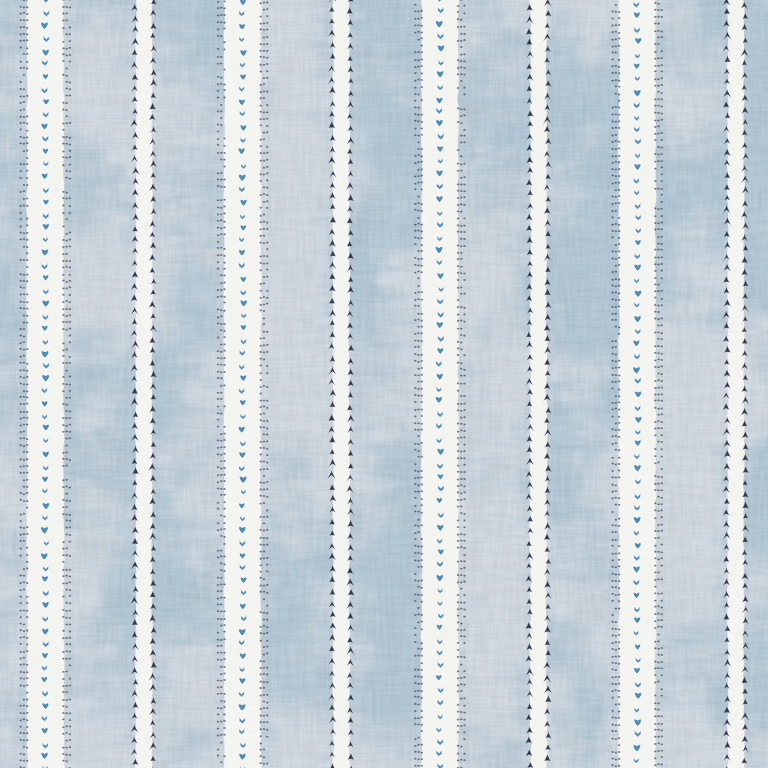
Give the GLSL for this pattern, as a WebGL 1 fragment shader.

```glsl
precision highp float;
uniform vec2 u_resolution;

#define PERIOD 0.2569
#define FIRST_STRIPE 0.0590
#define WIDE_HALF 0.0240
#define NARROW_HALF 0.0106
#define HEART_ROWS 61.0
#define ARROW_ROWS 66.0
#define DOT_ROWS 112.0
#define LIGHT_BLUE vec3(0.805, 0.835, 0.862)
#define DEEP_BLUE vec3(0.690, 0.770, 0.820)
#define CREAM vec3(0.955, 0.955, 0.943)
#define HEART_BLUE vec3(0.270, 0.530, 0.720)
#define NAVY vec3(0.190, 0.220, 0.310)

float hash(vec2 p) {
  return fract(sin(dot(p, vec2(127.1, 311.7))) * 43758.5453);
}

float noise(vec2 p) {
  vec2 i = floor(p), f = fract(p);
  f = f * f * (3.0 - 2.0 * f);
  return mix(mix(hash(i), hash(i + vec2(1.0, 0.0)), f.x),
             mix(hash(i + vec2(0.0, 1.0)), hash(i + 1.0), f.x), f.y);
}

float fbm(vec2 p) {
  float sum = 0.0, amp = 0.5;
  for (int i = 0; i < 5; i++) {
    sum += amp * noise(p);
    p = p * 2.1 + 17.3;
    amp *= 0.5;
  }
  return sum;
}

float cover(float d) {
  float px = 0.75 / u_resolution.y;
  return 1.0 - smoothstep(-px, px, d);
}

// Shapes in unit size
float heart(vec2 q) {
  q.x = abs(q.x);
  return length(vec2(q.x, 1.3 * (q.y - 0.8 * q.x))) - 1.0;
}

float tick(vec2 q) {
  q.x = abs(q.x);
  return max(0.72 * abs(q.y - 0.9 * q.x + 0.4) - 0.3, q.x - 0.85);
}

float arrowhead(vec2 q, float notch) {
  q.x = abs(q.x);
  return max(0.9 * q.x + 0.44 * q.y - 0.4, notch * (0.6 - q.x) - 0.7 - q.y);
}

// Washed cloth with crossing threads
vec3 cloth(vec2 p) {
  float side = sin(6.2832 * (p.x - FIRST_STRIPE) / PERIOD);
  float patches = fbm(p * vec2(11.0, 8.0)) + 0.35 * (fbm(p * vec2(18.0, 60.0)) - 0.5);
  float wash = smoothstep(0.28, 0.72, patches - 0.09 * side);
  float threads = noise(p * vec2(45.0, 420.0)) + noise(p * vec2(420.0, 45.0)) - 1.0;
  return mix(LIGHT_BLUE, DEEP_BLUE, wash) + 0.035 * threads;
}

// Row of alternating hearts and ticks
float heartRow(float x, float y, float column) {
  float t = (y + hash(vec2(column, 3.0))) * HEART_ROWS;
  float row = floor(t);
  vec2 seed = vec2(row, column);
  vec2 jitter = vec2(hash(seed), hash(seed + 31.0)) - 0.5;
  vec2 q = vec2(x, (fract(t) - 0.5) / HEART_ROWS) - jitter * vec2(0.003, 0.004);
  float size = mix(0.0034, 0.0044, hash(seed + 57.0));
  float isHeart = step(0.5, mod(row, 2.0)) * step(0.15, hash(seed + 83.0));
  return cover(mix(tick(q / size), heart(q / size), isHeart) * size);
}

// Arrowheads along both edges of a narrow stripe
float arrowRow(float x, float y, float column) {
  float lane = 2.0 * column + step(0.0, x);
  float t = (y + hash(vec2(lane, 7.0))) * ARROW_ROWS;
  vec2 seed = vec2(floor(t), lane);
  vec2 jitter = vec2(hash(seed + 11.0), hash(seed + 23.0)) - 0.5;
  vec2 q = vec2(abs(x) - NARROW_HALF - 0.0012, (fract(t) - 0.5) / ARROW_ROWS);
  q -= jitter * vec2(0.002, 0.003);
  float size = mix(0.0036, 0.0047, hash(seed + 41.0));
  return cover(arrowhead(q / size, 0.9 * hash(seed + 67.0)) * size);
}

// Short rows of dots fringing a wide stripe
float dotFringe(float x, float y, float column) {
  float lane = 2.0 * column + step(0.0, x);
  float t = (y + hash(vec2(lane, 13.0))) * DOT_ROWS;
  float u = (abs(x) - 0.0215) / 0.0042;
  vec2 seed = vec2(floor(t) + 200.0 * floor(u), lane);
  vec2 q = vec2((fract(u) - 0.5) * 0.0042, (fract(t) - 0.5) / DOT_ROWS);
  q.y -= 0.002 * (hash(seed + 19.0) - 0.5);
  float present = step(0.0, u) * step(u, 3.0) * step(0.22, hash(seed));
  return present * cover(length(q * vec2(0.8, 1.0)) - 0.0011);
}

void main() {
  vec2 p = gl_FragCoord.xy / u_resolution.y;
  float s = (p.x - FIRST_STRIPE) / PERIOD;
  float wideId = floor(s + 0.5);
  float narrowId = floor(s);
  float wideX = (s - wideId) * PERIOD;
  float narrowX = (s - narrowId - 0.5) * PERIOD;

  // Cream stripes with uneven edges
  float wobble = 0.0022 * (noise(vec2(p.y * 70.0, floor(2.0 * s))) - 0.5);
  float stripe = max(cover(abs(wideX) - WIDE_HALF + wobble),
                     cover(abs(narrowX) - NARROW_HALF + wobble));
  vec3 color = mix(cloth(p), CREAM + 0.012 * (noise(p * 300.0) - 0.5), stripe);

  // Printed marks
  color = mix(color, HEART_BLUE, 0.95 * heartRow(wideX, p.y, wideId));
  color = mix(color, NAVY, 0.7 * dotFringe(wideX, p.y, wideId));
  color = mix(color, NAVY, arrowRow(narrowX, p.y, narrowId));
  gl_FragColor = vec4(color, 1.0);
}
```
